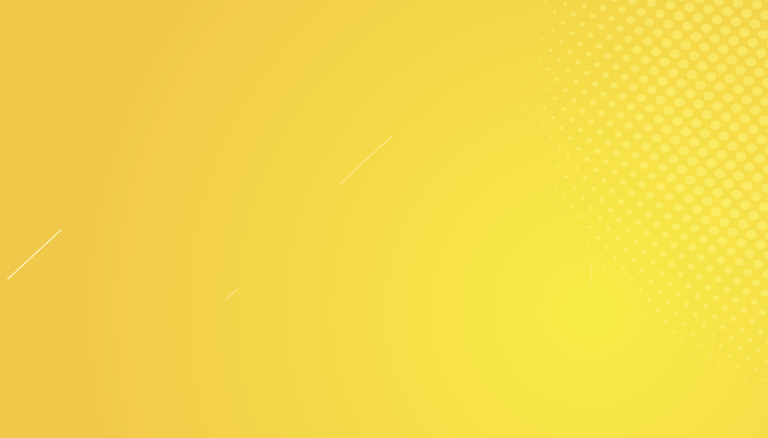
Reproduce this background procedurally as a WebGL 1 fragment shader.

```glsl
precision highp float;

uniform vec2 u_resolution;

const vec3 LEMON = vec3(0.977, 0.927, 0.275);
const vec3 AMBER = vec3(0.945, 0.788, 0.292);
const vec3 DOT_TINT = vec3(1.0, 0.97, 0.52);
const vec3 STREAK_TINT = vec3(1.0, 0.99, 0.9);

mat2 rotation(float angle) {
  float c = cos(angle), s = sin(angle);
  return mat2(c, s, -s, c);
}

// Anti-aliased coverage of a signed distance
float coverage(float dist, float pixel) {
  return clamp(0.5 - dist / pixel, 0.0, 1.0);
}

float segmentDistance(vec2 p, vec2 a, vec2 b) {
  vec2 along = b - a;
  float h = clamp(dot(p - a, along) / dot(along, along), 0.0, 1.0);
  return length(p - a - along * h);
}

float streak(vec2 p, vec2 a, vec2 b, float halfWidth, float pixel) {
  return coverage(segmentDistance(p, a, b) - halfWidth, pixel);
}

// Radial glow with faint soft-edged rings
vec3 glow(vec2 p, vec2 center, float radius, float rings) {
  float t = clamp(length(p - center) / radius, 0.0, 1.0);
  float steps = t * rings;
  float banded = (floor(steps) + smoothstep(0.3, 0.7, fract(steps))) / rings;
  return mix(LEMON, AMBER, mix(t, banded, 0.6));
}

// Tilted dot lattice, its dots shrinking towards the rim of a disc
float halftone(vec2 p, vec2 origin, vec2 center, float rim, float pixel) {
  const float spacing = 0.0308;
  const float maxRadius = 0.0112;
  mat2 tilt = rotation(0.68);
  vec2 cell = floor((p - origin) * tilt / spacing + 0.5);
  vec2 dotCenter = origin + tilt * cell * spacing;
  float depth = 1.0 - length(dotCenter - center) / rim;
  float radius = maxRadius * clamp(depth * 2.1, 0.0, 1.0);
  float dist = length((p - dotCenter) * vec2(0.93, 1.07)) - radius;
  return coverage(dist, pixel) * smoothstep(0.0, 0.004, radius);
}

void main() {
  float pixel = 1.0 / u_resolution.y;
  vec2 p = gl_FragCoord.xy * pixel;
  // Keep the layout spread over the full width
  p.x *= 1.7534 * u_resolution.y / u_resolution.x;

  vec3 color = glow(p, vec2(1.347, 0.292), 1.17, 24.0);

  float dots = halftone(p, vec2(1.728, 0.989), vec2(1.945, 0.817), 0.82, pixel);
  color = mix(color, DOT_TINT, 0.46 * dots);

  // Thin diagonal streaks and one faint upright mark
  float light = 0.0;
  light += streak(p, vec2(0.018, 0.363), vec2(0.139, 0.475), 0.0011, pixel);
  light += 0.65 * streak(p, vec2(0.774, 0.578), vec2(0.895, 0.690), 0.0008, pixel);
  light += 0.55 * streak(p, vec2(0.514, 0.315), vec2(0.543, 0.341), 0.0008, pixel);
  light += 0.35 * streak(p, vec2(1.347, 0.349), vec2(1.351, 0.393), 0.0008, pixel);
  color = mix(color, STREAK_TINT, min(light, 1.0));

  gl_FragColor = vec4(color, 1.0);
}
```
